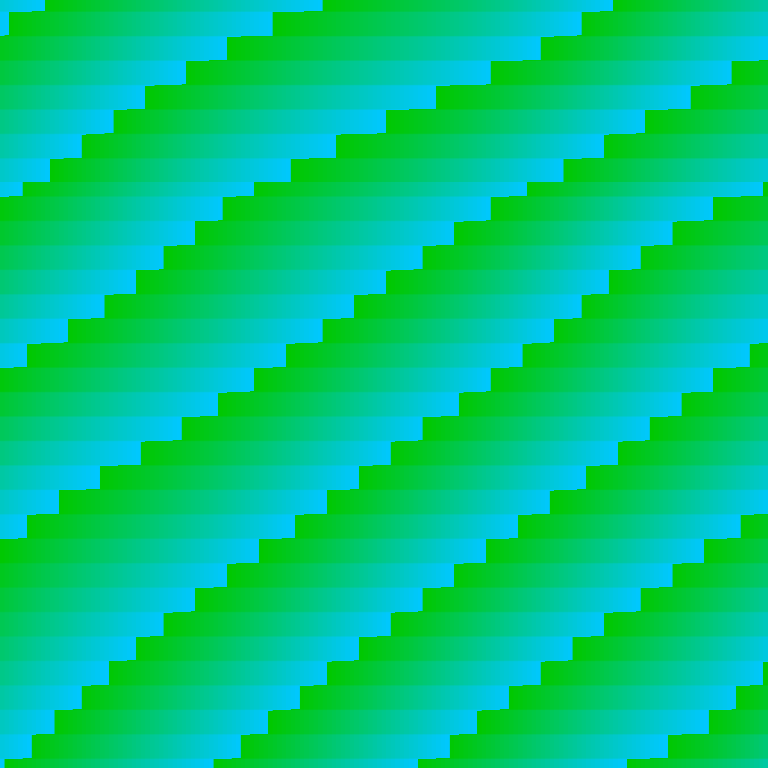
Reproduce this pattern procedurally as a Shadertoy shader.

```glsl
// Diagonal green-to-cyan ramps, stepped like a staircase of thin rows.
// A warped phase field is sampled on a grid of rows and columns, and
// its fractional part sets the blue channel, so each ramp wraps sharply.

const float ROWS = 31.42;          // rows per canvas height
const float ROW_START = 0.59;      // part of the lowest row cut off
const float SEAM_Y = 0.763;        // height where one row is cut short
const float SEAM_SKIP = 0.44;      // share of that row left out
const float ROW_BLEND = 0.06;      // share of a row easing into the next
const float COLUMNS = 169.0;       // colour steps across the canvas
const float ROW_SPAN = 32.0;       // row index that maps to 1 in the field

const float PHASE_OFFSET = -0.04;
const float REPEATS_ACROSS = 3.74;
const float REPEATS_DOWN = 4.13;
const float SPREAD = 0.92;         // ramps widen towards the top

const float RED = 0.0;
const float GREEN = 0.784;

// Soft elliptical swell that bends the ramps locally
float swell(vec2 p, vec2 centre, vec2 radius) {
    vec2 d = (p - centre) / radius;
    return exp(-dot(d, d));
}

// Ramp count at p; whole numbers lie on the sharp edges
float phase(vec2 p) {
    float v = PHASE_OFFSET + REPEATS_ACROSS * p.x
            - REPEATS_DOWN * p.y - SPREAD * p.x * p.y;
    v += 0.22 * swell(p, vec2(0.00, 0.35), vec2(0.22, 0.22));
    v += 0.14 * swell(p, vec2(0.28, 0.79), vec2(0.24, 0.16));
    v += 0.16 * swell(p, vec2(0.90, 0.67), vec2(0.20, 0.16));
    v -= 0.14 * swell(p, vec2(0.66, 0.97), vec2(0.20, 0.10));
    v -= 0.10 * swell(p, vec2(0.95, 0.06), vec2(0.11, 0.09));
    return v;
}

// Row index, easing briefly into the next row
float rowIndex(float y) {
    float s = y * ROWS + ROW_START + SEAM_SKIP * step(SEAM_Y, y);
    float ease = clamp((fract(s) - 1.0) / ROW_BLEND + 1.0, 0.0, 1.0);
    return floor(s) + ease;
}

// Flat colour of one cell
vec3 cellColour(float column, float row) {
    vec2 p = vec2((column + 0.5) / COLUMNS, row / ROW_SPAN);
    return vec3(RED, GREEN, fract(phase(p)));
}

void mainImage(out vec4 fragColor, in vec2 fragCoord) {
    vec2 uv = fragCoord / iResolution.xy;
    float row = rowIndex(uv.y);

    // Blend neighbouring columns over about one pixel
    float x = uv.x * COLUMNS;
    float column = floor(x);
    float pixel = COLUMNS / iResolution.x;
    float blend = clamp((x - column - 1.0) / pixel + 0.5, 0.0, 1.0);

    vec3 colour = mix(cellColour(column, row),
                      cellColour(column + 1.0, row), blend);
    fragColor = vec4(colour, 1.0);
}
```
